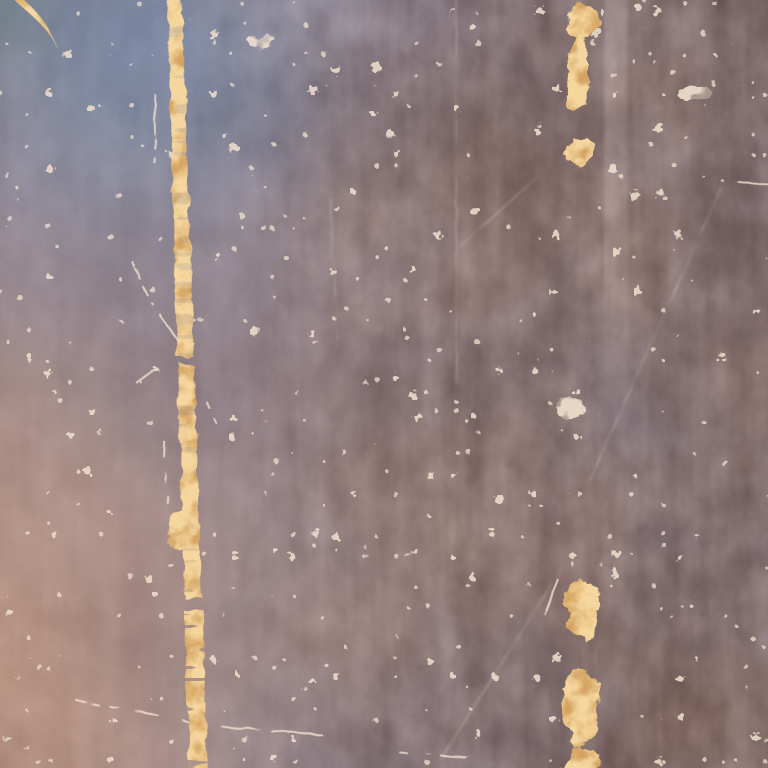
This texture is drawn by a WebGL 2 fragment shader. Its source:

```glsl
#version 300 es
precision highp float;
uniform vec2 u_resolution;
out vec4 outColor;

const vec3 GOLD_DARK = vec3(0.83, 0.64, 0.38);
const vec3 GOLD_LIGHT = vec3(0.96, 0.84, 0.62);
const vec3 CHALK = vec3(0.94, 0.88, 0.81);

// Worn patches: centre, radii. The first GOLD_COUNT show gold.
const int PATCH_COUNT = 11;
const int GOLD_COUNT = 8;
const vec4 PATCHES[PATCH_COUNT] = vec4[](
  vec4(0.758, 0.971, 0.020, 0.022), vec4(0.755, 0.919, 0.015, 0.036),
  vec4(0.750, 0.870, 0.012, 0.012), vec4(0.757, 0.803, 0.020, 0.018),
  vec4(0.758, 0.210, 0.021, 0.038), vec4(0.757, 0.082, 0.022, 0.048),
  vec4(0.758, 0.008, 0.019, 0.015), vec4(0.233, 0.312, 0.016, 0.026),
  vec4(0.737, 0.469, 0.019, 0.012), vec4(0.904, 0.880, 0.014, 0.010),
  vec4(0.341, 0.944, 0.015, 0.008));

// Scratches: start, end
const int CUT_COUNT = 11;
const vec4 CUTS[CUT_COUNT] = vec4[](
  vec4(0.173, 0.659, 0.198, 0.603), vec4(0.208, 0.590, 0.232, 0.557),
  vec4(0.269, 0.475, 0.281, 0.449), vec4(0.202, 0.876, 0.202, 0.790),
  vec4(0.213, 0.424, 0.218, 0.345), vec4(0.098, 0.088, 0.250, 0.060),
  vec4(0.260, 0.056, 0.420, 0.043), vec4(0.470, 0.023, 0.610, 0.014),
  vec4(0.940, 0.765, 1.000, 0.760), vec4(0.726, 0.245, 0.710, 0.200),
  vec4(0.178, 0.502, 0.200, 0.518));
const int SCUFF_COUNT = 5;
const vec4 SCUFFS[SCUFF_COUNT] = vec4[](
  vec4(0.938, 0.753, 0.768, 0.375), vec4(0.730, 0.258, 0.573, 0.010),
  vec4(0.594, 1.000, 0.594, 0.500), vec4(0.600, 0.680, 0.700, 0.770),
  vec4(0.430, 0.740, 0.440, 0.560));

float hash(vec2 p) {
  vec3 q = fract(vec3(p.xyx) * 0.1031);
  q += dot(q, q.yzx + 33.33);
  return fract((q.x + q.y) * q.z);
}

float noise(vec2 p) {
  vec2 i = floor(p), f = fract(p);
  f = f * f * (3.0 - 2.0 * f);
  return mix(mix(hash(i), hash(i + vec2(1, 0)), f.x),
             mix(hash(i + vec2(0, 1)), hash(i + vec2(1, 1)), f.x), f.y);
}

float fbm(vec2 p) {
  float sum = 0.0, amp = 0.53;
  for (int i = 0; i < 4; i++) {
    sum += amp * noise(p);
    p = mat2(1.6, 1.2, -1.2, 1.6) * p + 17.3;
    amp *= 0.5;
  }
  return sum;
}

float fill(float d, float soft) { return 1.0 - smoothstep(-soft, soft, d); }

float segment(vec2 p, vec4 s) {
  vec2 a = p - s.xy, b = s.zw - s.xy;
  return length(a - b * clamp(dot(a, b) / dot(b, b), 0.0, 1.0));
}

float ellipse(vec2 p, vec4 e) {
  return (length((p - e.xy) / e.zw) - 1.0) * min(e.z, e.w);
}

// Random chips, at most one to a cell
float chips(vec2 p, float cells, float rate, float size, float soft) {
  vec2 id = floor(p * cells);
  vec2 centre = 0.3 + 0.4 * vec2(hash(id + 3.1), hash(id + 91.7));
  float present = step(hash(id + 47.0), rate * (0.3 + 1.4 * noise(id * 0.17)));
  float radius = size * (0.4 + 0.6 * hash(id + 71.0));
  float d = length(fract(p * cells) - centre) / cells - radius;
  return present * fill(d + (noise(p * 260.0) - 0.5) * size * 1.5, soft);
}

// Stained wall: broad tints, then mottling and vertical wear
vec3 wall(vec2 p) {
  vec3 col = mix(vec3(0.60, 0.53, 0.55), vec3(0.50, 0.43, 0.435), smoothstep(0.12, 0.75, p.x));
  float warm = (1.0 - smoothstep(0.0, 0.36, p.x)) * (1.0 - smoothstep(0.2, 0.68, p.y));
  col = mix(col, vec3(0.70, 0.565, 0.50), warm);
  vec2 g = (p - vec2(0.16, 0.93)) / vec2(0.26, 0.25);
  col = mix(col, vec3(0.49, 0.55, 0.66), 0.85 * exp(-dot(g, g)));
  vec2 corner = p - vec2(0.0, 1.0);
  col = mix(col, vec3(0.36, 0.45, 0.48), 0.6 * exp(-dot(corner, corner) * 180.0));
  float rough = mix(0.45, 1.0, smoothstep(0.2, 0.6, p.x));
  float cloud = fbm(p * 6.0) - 0.5;
  float grain = fbm(p * vec2(34.0, 26.0)) - 0.5;
  float wear = fbm(p * vec2(48.0, 4.0) + 9.0) - 0.5;
  col += rough * (cloud * 0.16 + grain * 0.17 + wear * 0.10);
  col += vec3(0.05, 0.015, -0.03) * (fbm(p * 4.0 + 31.0) - 0.42) * 2.0 * rough;
  float band = smoothstep(0.783, 0.790, p.x) * (1.0 - smoothstep(0.812, 0.822, p.x));
  return col + 0.065 * band * smoothstep(0.45, 0.72, p.y);
}

// Tilted stripe with ragged sides, gaps and cracks
float stripe(vec2 p, float ragged, float soft) {
  float axis = 0.258 - 0.030 * p.y;
  float d = abs(p.x - axis) - mix(0.012, 0.0095, p.y) + ragged * 0.010;
  float y = p.y + 0.008 * (noise(p * 90.0) - 0.5);
  float gap = min(abs(y - 0.530) - 0.004, abs(y - 0.212) - 0.007);
  float crack = smoothstep(0.70, 0.78, noise(vec2(p.x * 25.0, p.y * 130.0)));
  float low = 1.0 - smoothstep(0.18, 0.26, p.y);
  return fill(max(d, -gap), soft) * (1.0 - crack * mix(0.2, 0.85, low));
}

void main() {
  vec2 p = gl_FragCoord.xy / u_resolution;
  float soft = max(0.0011, 0.8 / min(u_resolution.x, u_resolution.y));
  float ragged = fbm(p * 65.0) - 0.5;
  float broken = smoothstep(0.30, 0.55, noise(p * 95.0));
  vec3 col = wall(p);

  // Scuffs and scratches
  for (int i = 0; i < SCUFF_COUNT; i++) {
    float d = segment(p + 0.004 * ragged, SCUFFS[i]);
    col += 0.10 * fill(d - 0.0015, 0.003) * noise(p * 45.0);
  }
  float pale = 0.0;
  for (int i = 0; i < CUT_COUNT; i++) {
    float d = segment(p + 0.004 * ragged, CUTS[i]);
    pale = max(pale, 0.8 * broken * fill(d - 0.0014, soft));
  }

  // Chips and worn patches
  pale = max(pale, 0.85 * chips(p, 38.0, 0.07, 0.0055, soft));
  pale = max(pale, 0.75 * chips(p + 0.37, 75.0, 0.055, 0.0030, soft));
  float gold = stripe(p, ragged, soft);
  for (int i = 0; i < PATCH_COUNT; i++) {
    float cover = fill(ellipse(p, PATCHES[i]) + ragged * 0.022, soft);
    if (i < GOLD_COUNT) gold = max(gold, cover);
    else pale = max(pale, cover * mix(0.35, 0.9, broken));
  }

  // Tapered gold streak in the corner
  float bend = 0.025 + 0.8 * (1.0 - p.y) + 0.006 * sin((1.0 - p.y) * 50.0);
  float taper = 0.005 * (1.0 - smoothstep(0.0, 0.062, 1.0 - p.y));
  gold = max(gold, fill(abs(p.x - bend) * 0.78 - taper, soft) * step(0.938, p.y));

  vec3 leaf = mix(GOLD_DARK, GOLD_LIGHT, smoothstep(0.2, 0.65, fbm(p * 50.0 + 5.0)));
  col = mix(col, CHALK, pale);
  outColor = vec4(mix(col, leaf, gold), 1.0);
}
```
